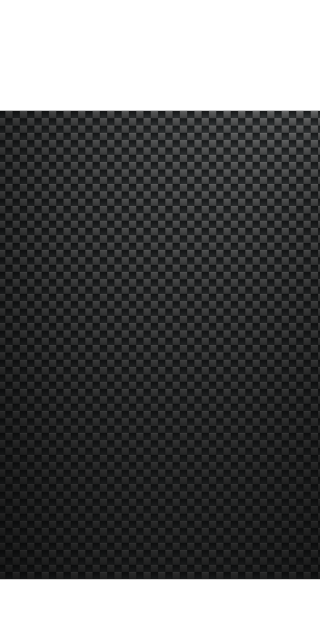
Reproduce this texture procedurally as a Shadertoy shader.

```glsl
// Alternating -1 / +1 wave with unit-wide steps, softened over one pixel
vec2 softSquare(vec2 x, vec2 pixel) {
    vec2 triangle = 0.5 - abs(mod(x + 0.5, 2.0) - 1.0);
    return clamp(triangle / (0.6 * pixel), -1.0, 1.0);
}

void mainImage(out vec4 fragColor, in vec2 fragCoord) {
    vec2 uv = fragCoord / iResolution.xy;

    // Panel height, measured downwards from its top edge
    float depth = (0.827 - uv.y) / 0.732;
    float depthPixel = 1.0 / (0.732 * iResolution.y);

    // Square weave cells: 44 across, 64 down
    vec2 weave = vec2(uv.x * 44.0 + 0.27, depth * 64.0);
    vec2 weavePixel = vec2(44.0 / iResolution.x, 64.0 * depthPixel);
    vec2 wave = softSquare(weave, weavePixel);
    float raised = 0.5 - 0.5 * wave.x * wave.y;
    vec2 cell = fract(weave);

    // Broad light falling from the upper right
    float height = clamp(1.0 - depth, 0.0, 1.0);
    float glow = exp(-3.2 * length(vec2(0.75 * (1.0 - uv.x), 1.6 * depth)));
    float side = 1.0 - 0.22 * pow(abs(2.0 * uv.x - 1.1), 2.0);

    // Raised strands catch light along the top and fade downwards
    float strand = (mix(0.15, 0.26, smoothstep(0.0, 0.9, height)) + 0.17 * glow) * side;
    strand *= mix(1.14, 0.8, cell.y);
    strand += 0.035 * (1.0 - smoothstep(0.0, 0.22, cell.y));

    // Sunken strands are shaded below the one above and at their sides
    float hollow = (mix(0.075, 0.115, height) + 0.07 * glow) * side;
    hollow *= mix(0.7, 1.25, smoothstep(0.0, 1.0, cell.y));
    hollow *= 0.85 + 0.15 * smoothstep(0.0, 0.3, 0.5 - abs(cell.x - 0.5));

    vec3 carbon = mix(hollow * vec3(0.95, 1.02, 1.05), strand * vec3(0.99, 1.0, 1.0), raised);

    // White margins above and below the panel
    float panel = clamp((0.5 - abs(depth - 0.5)) / depthPixel + 0.5, 0.0, 1.0);
    fragColor = vec4(mix(vec3(1.0), carbon, panel), 1.0);
}
```
